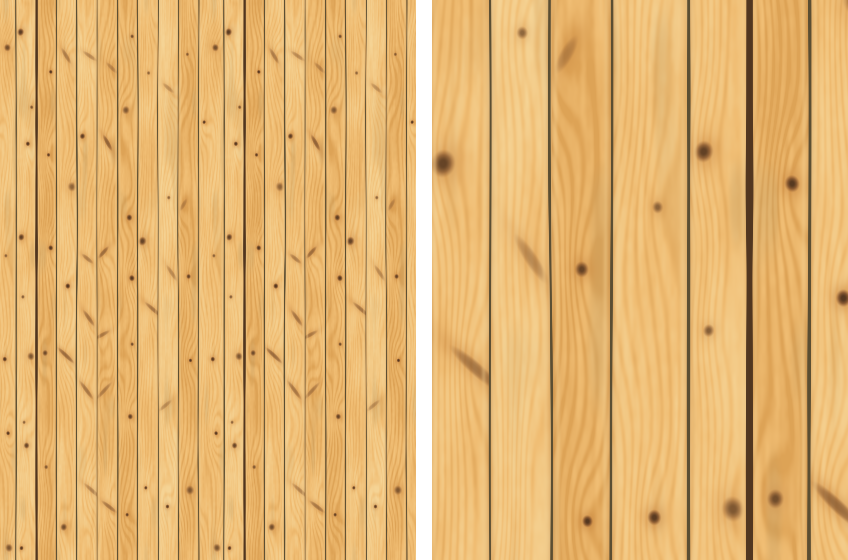
Left: the whole. Right: its middle third, enlarged.
Give the GLSL for this texture, as a Shadertoy shader.

```glsl
// Pine wall of twenty upright boards: a set of ten, laid twice across the canvas.
// Each board has its own tone, wavy growth rings, fibres and knots; dark gaps
// part the boards. Noise wraps vertically and boards wrap across, so it tiles.

const float SETS = 2.0;         // board sets across the canvas
const float BOARDS = 10.0;      // boards in a set
const float PITCH = 0.0975;     // board width as a share of a set
const float FIRST_GAP = 0.077;  // place of the first gap in a set
const float TALL = 27.6;        // canvas height in board widths

const vec3 HONEY = vec3(0.88, 0.655, 0.355);
const vec3 PINE  = vec3(0.94, 0.74, 0.45);
const vec3 CREAM = vec3(0.96, 0.82, 0.57);
const vec3 GREY  = vec3(0.74, 0.61, 0.39);
const vec3 AMBER = vec3(0.74, 0.47, 0.21);
const vec3 BROWN = vec3(0.52, 0.33, 0.18);
const vec3 BARK  = vec3(0.29, 0.19, 0.11);
const vec3 MOSS  = vec3(0.33, 0.29, 0.19);

// Per board: lightness, number of knots, share of knots cut lengthwise
const float TONE[10] = float[10](0.70, 0.27, 0.62, 0.66, 0.42, 0.30, 0.54, 0.74, 0.29, 0.58);
const int KNOTS[10] = int[10](9, 5, 5, 6, 6, 7, 4, 5, 5, 6);
const float SLANT[10] = float[10](0.0, 0.0, 0.3, 0.8, 0.7, 0.0, 0.2, 0.8, 0.1, 0.1);

float hash(vec3 p) {
    p = fract((p + 1.7) * vec3(0.1031, 0.1130, 0.0973) * 7.0);
    p += dot(p, p.yzx + 33.33);
    return fract((p.x + p.y) * p.z);
}

// Value noise whose cells repeat vertically after "period" rows
float noise(vec2 p, float period, float seed) {
    vec2 i = floor(p), f = fract(p);
    f = f * f * (3.0 - 2.0 * f);
    float y0 = mod(i.y, period), y1 = mod(i.y + 1.0, period);
    float low  = mix(hash(vec3(i.x, y0, seed)), hash(vec3(i.x + 1.0, y0, seed)), f.x);
    float high = mix(hash(vec3(i.x, y1, seed)), hash(vec3(i.x + 1.0, y1, seed)), f.x);
    return mix(low, high, f.y);
}

// Knots of one board: x = bend of the grain, y = amber stain, z = brown, w = dark heart
vec4 knotField(float x, float v, float width, int id) {
    vec4 field = vec4(0.0);
    float count = float(KNOTS[id]);
    for (int k = 0; k < KNOTS[id]; k++) {
        vec3 key = vec3(float(k), float(id), 3.0);
        float side = hash(key), shift = hash(key + 11.0), size = hash(key + 23.0);
        float force = mix(0.45, 1.0, hash(key + 37.0));
        float dy = v - (float(k) + 0.5 + 0.8 * (shift - 0.5)) / count;
        vec2 d = vec2(x - width * mix(0.2, 0.8, side), (dy - round(dy)) * TALL);
        field.x += force * exp(-dot(d * d, vec2(7.0, 0.9)));

        bool cutLong = hash(key + 41.0) < SLANT[id];
        float angle = cutLong ? mix(0.4, 1.1, size) * sign(side - 0.35) : 0.5 * (side - 0.5);
        vec2 r = mat2(cos(angle), -sin(angle), sin(angle), cos(angle)) * d;
        vec2 radius = cutLong ? vec2(0.10, mix(0.30, 0.55, shift))
                              : mix(0.08, 0.20, size * size) * vec2(1.0, 1.15);
        float e = length(r / radius);
        float heart = cutLong ? 0.25 : 1.0;
        field.y = max(field.y, force * exp(-0.35 * e * e));
        field.z = max(field.z, force * mix(0.6, 1.0, heart) * (1.0 - smoothstep(0.6, 1.2, e)));
        field.w = max(field.w, force * heart * (1.0 - smoothstep(0.2, 0.85, e)));
    }
    return field;
}

vec3 woodRamp(float t) {
    return t < 0.5 ? mix(HONEY, PINE, max(2.0 * t, -0.2))
                   : mix(PINE, CREAM, min(2.0 * t - 1.0, 1.1));
}

vec3 boardColor(float x, float v, float width, int id) {
    float seed = float(id) * 3.0;
    vec4 knot = knotField(x, v, width, id);

    // Growth rings: contours of a stretched field that swells at the knots
    float swell = noise(vec2(x * 1.4, v * 8.0), 8.0, seed + 50.0);
    float ringPhase = 5.5 * (x + 0.9 * swell + 0.45 * knot.x);
    float ring = pow(0.5 + 0.5 * sin(6.2832 * ringPhase), 2.0);
    ring *= 1.0 - smoothstep(0.3, 0.7, fwidth(ringPhase));

    float fibre = noise(vec2(x * 13.0, v * 26.0), 26.0, seed + 90.0);
    float speck = noise(vec2(x * 16.0, v * 150.0), 150.0, seed + 130.0);
    float patches = noise(vec2(x * 1.3, v * 15.0), 15.0, seed + 170.0);
    float tone = TONE[id] + 0.4 * (patches - 0.5) + 0.28 * (fibre - 0.5) + 0.12 * (speck - 0.5);
    tone += 0.08 - mix(0.52, 0.2, TONE[id]) * ring;

    vec3 color = woodRamp(tone);
    float weather = noise(vec2(x * 2.5, v * 11.0), 11.0, seed + 210.0);
    color = mix(color, GREY, 0.3 * smoothstep(0.72, 1.0, weather));
    color = mix(color, AMBER, 0.5 * knot.y);
    color = mix(color, BROWN, 0.85 * knot.z);
    return mix(color, BARK, 0.85 * knot.w);
}

// Slight sideways drift of a gap along its length
float drift(float v, float gap) {
    return 0.05 * (noise(vec2(0.0, v * 5.0), 5.0, gap + 250.0) - 0.5);
}

// Gap between boards: gap 1 is a wide brown one, the others are thin and worn
vec3 drawGap(vec3 color, float dist, float v, float gap, float pixel) {
    bool wide = gap == 1.0;
    float wear = noise(vec2(0.0, v * 18.0), 18.0, gap + 290.0);
    float halfWidth = wide ? 0.055 : mix(0.017, 0.033, hash(vec3(gap, 5.0, 9.0)));
    halfWidth *= mix(0.75, 1.2, wear);
    color = mix(color, CREAM, 0.4 * exp(-pow((dist - 0.10) / 0.04, 2.0)));
    color = mix(color, BROWN, 0.35 * exp(-dist / 0.035));
    float cover = 1.0 - smoothstep(halfWidth - 0.5 * pixel, halfWidth + 0.5 * pixel, dist);
    return mix(color, wide ? BARK : MOSS, 0.95 * cover);
}

void mainImage(out vec4 fragColor, in vec2 fragCoord) {
    vec2 uv = fragCoord / iResolution.xy;

    // Find the board; the last of a set takes up the remaining width
    float along = fract(uv.x * SETS - FIRST_GAP) / PITCH;
    float board = min(floor(along), BOARDS - 1.0);
    float x = along - board;
    float width = board == BOARDS - 1.0 ? 1.0 / PITCH - board : 1.0;
    float pixel = SETS / (PITCH * iResolution.x);

    vec3 color = boardColor(x, uv.y, width, int(board));
    float next = mod(board + 1.0, BOARDS);
    color = drawGap(color, abs(x - drift(uv.y, board)), uv.y, board, pixel);
    color = drawGap(color, abs(width + drift(uv.y, next) - x), uv.y, next, pixel);
    fragColor = vec4(color, 1.0);
}
```
